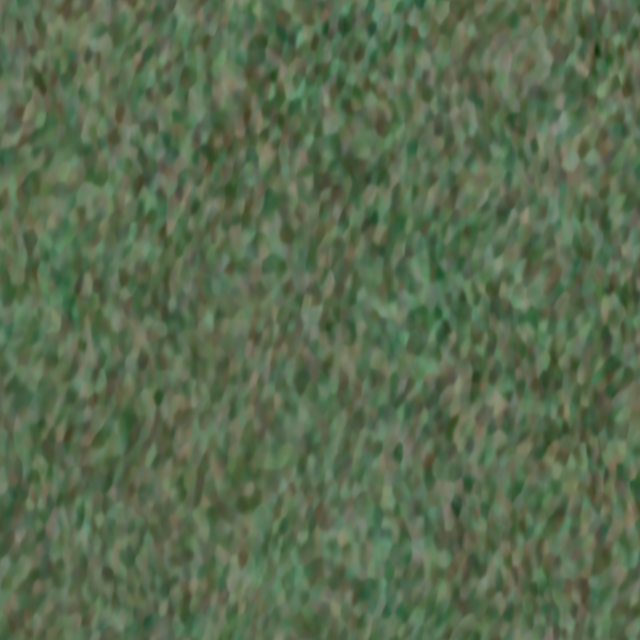
Reproduce this texture procedurally as a WebGL 2 fragment shader.

```glsl
#version 300 es
precision highp float;
// Soft, mown turf: short upright grains in muted green, brown and teal.
// Smooth cellular noise gives each grain its own tone and tint, and
// layered sines add broad patches and a slow change of contrast.

uniform vec2 u_resolution;
out vec4 fragColor;

const vec3 TURF = vec3(0.352, 0.421, 0.311);
const vec3 BROWN_AXIS = vec3(0.75, -0.40, 0.15);
const vec3 TEAL_AXIS = vec3(-0.55, 0.12, 0.70);

// Integer hash: three random values from 0 to 1 per cell.
vec3 hash3(ivec2 cell, int seed) {
    uvec3 v = uvec3(ivec3(cell, seed) + 4096);
    v = v * 1664525u + 1013904223u;
    v.x += v.y * v.z;
    v.y += v.z * v.x;
    v.z += v.x * v.y;
    v ^= v >> 16u;
    v.x += v.y * v.z;
    v.y += v.z * v.x;
    v.z += v.x * v.y;
    return vec3(v >> 8u) / 16777216.0;
}

// Smooth cellular noise: x is tone, y and z are tints, all around zero.
vec3 grains(vec2 p, float sharpness, int seed) {
    ivec2 base = ivec2(floor(p));
    vec3 sum = vec3(0.0);
    float total = 0.0;
    for (int y = -1; y <= 1; y++) {
        for (int x = -1; x <= 1; x++) {
            ivec2 cell = base + ivec2(x, y);
            vec2 offset = vec2(cell) + hash3(cell, seed).xy - p;
            float weight = exp(-sharpness * dot(offset, offset));
            vec3 value = hash3(cell, seed + 17) - 0.5;
            // A few cells become deep gaps between the blades.
            value.x -= 0.4 * step(0.99, hash3(cell, seed + 31).x);
            sum += weight * value;
            total += weight;
        }
    }
    return sum / total;
}

// Broad undulation from warped sines, roughly -1 to 1.
float patches(vec2 p, float phase) {
    vec2 q = p + 0.35 * sin(p.yx * 1.7 + phase);
    float wave = sin(q.x * 1.3 + phase) * cos(q.y + phase * 2.1);
    wave += 0.6 * sin(q.x * 2.7 - q.y * 1.9 + phase * 1.3);
    return wave / 1.6;
}

// Lean the blades a little, by an amount that wanders over the turf.
vec2 lean(vec2 p, float slope) {
    float drift = 0.006 * sin(p.y * 19.0 + 4.0 * sin(p.x * 7.0));
    return vec2(p.x - slope * p.y + drift, p.y);
}

// Turn tone and tints into a colour shift.
vec3 tinted(vec3 grain, float tone, float tint) {
    return vec3(grain.x * tone)
         + tint * (BROWN_AXIS * grain.y + TEAL_AXIS * 0.65 * grain.z);
}

void main() {
    vec2 uv = gl_FragCoord.xy / u_resolution.y;
    vec2 blade = lean(uv, 0.12);

    // Soft blades, a crossing set, and larger tufts.
    vec3 detail = tinted(grains(blade * vec2(92.0, 52.0), 3.5, 1), 0.25, 0.12);
    detail += tinted(grains(lean(uv, -0.06) * vec2(104.0, 62.0), 3.5, 2), 0.08, 0.06);
    detail += tinted(grains(blade * vec2(38.0, 24.0), 3.5, 3), 0.07, 0.05);

    // Stronger grain toward the upper right, calmer at lower left.
    float contrast = 0.98 + 0.16 * (uv.x + uv.y - 1.0);
    contrast += 0.10 * patches(uv * 5.0, 2.4);

    // Wide patches of light and tint.
    vec3 ground = TURF + 0.014 * patches(uv * 6.0, 0.7);
    ground += BROWN_AXIS * 0.014 * patches(uv * 7.0, 4.1);
    ground += TEAL_AXIS * 0.012 * patches(uv * 8.0, 1.9);

    // A faint, cool upright band.
    float across = (uv.x - 0.63 + 0.01 * sin(uv.y * 9.0)) / 0.045;
    float band = exp(-across * across) * (0.65 + 0.35 * sin(uv.y * 13.0 + 1.0));
    ground += vec3(-0.012, 0.024, 0.024) * band;

    fragColor = vec4(clamp(ground + detail * contrast, 0.0, 1.0), 1.0);
}
```
